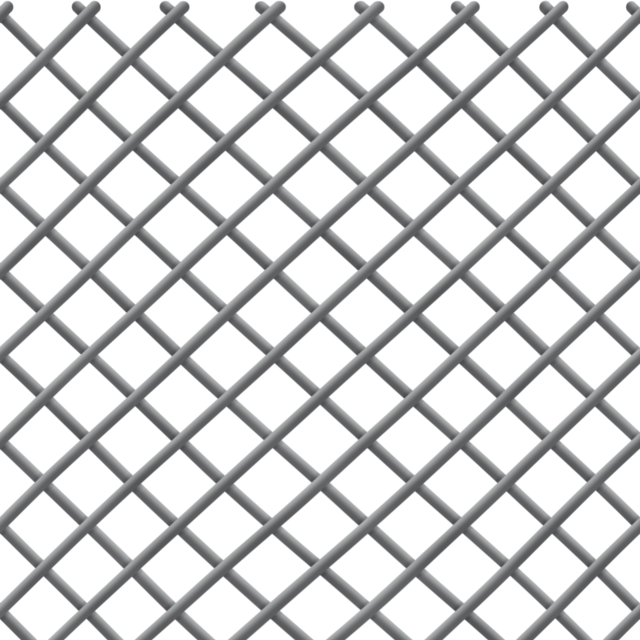
This pattern is drawn by a three.js fragment shader. Its source:

```glsl
#define COLS 7.0
#define ROWS 7.52
#define TOP_CROSSING 0.9766
#define WIRE_END 0.989
#define RADIUS 0.0092
#define EDGE_SOFT 0.0017
#define WOBBLE 0.0032
#define DARK_STEEL vec3(0.365, 0.367, 0.377)
#define LIGHT_STEEL vec3(0.67, 0.68, 0.68)

varying vec2 vUv;

float hash(vec2 p) {
  return fract(sin(dot(p, vec2(127.1, 311.7))) * 43758.55);
}

vec2 gradient(vec2 cell) {
  float angle = 6.28318 * hash(cell);
  return vec2(cos(angle), sin(angle));
}

float gradientNoise(vec2 p) {
  vec2 i = floor(p), f = fract(p);
  vec2 w = f * f * f * (f * (f * 6.0 - 15.0) + 10.0);
  vec2 e = vec2(1.0, 0.0);
  float low = mix(dot(gradient(i), f), dot(gradient(i + e.xy), f - e.xy), w.x);
  float high = mix(dot(gradient(i + e.yx), f - e.yx), dot(gradient(i + e.xx), f - e.xx), w.x);
  return mix(low, high, w.y);
}

// Spread the columns unevenly, most of all near the top and bottom
vec2 bendMesh(vec2 p) {
  float fromMiddle = 2.0 * p.y - 1.0;
  float bend = 0.003 + 0.010 * fromMiddle * fromMiddle;
  return p + vec2(bend * sin(6.28318 * p.x), 0.0);
}

// Nearest wire of one family: x = distance to its surface, y = height across it, z = wire index.
// slope is -1.0 for wires rising to the right and 1.0 for wires falling to the right.
vec3 nearestWire(vec2 p, float slope) {
  vec2 across = vec2(COLS, slope * ROWS);
  vec2 normal = normalize(across);
  float coord = dot(across, p - vec2(0.0, TOP_CROSSING));
  float index = floor(coord + 0.5);
  float offset = (coord - index) / length(across);
  offset += WOBBLE * gradientNoise(vec2(index * 3.7 + slope * 0.3, p.y * 6.0));

  // Rounded tip where the wire stops below the upper edge
  float axisY = p.y - offset * normal.y;
  float pastEnd = max(0.0, (axisY - WIRE_END) / normal.x);
  float radius = RADIUS * (0.96 + 0.08 * hash(vec2(index, slope)));
  return vec3(length(vec2(offset, pastEnd)) - radius, offset * slope / radius, index);
}

float coverage(float dist) {
  return 1.0 - smoothstep(-EDGE_SOFT, EDGE_SOFT, dist);
}

// Round bar lit from above, with slight changes of tone along its length
vec3 steel(vec3 wire, vec2 p) {
  float lit = smoothstep(-0.45, 1.0, wire.y);
  float tone = 0.06 * gradientNoise(vec2(wire.z * 5.3, p.y * 14.0));
  return mix(DARK_STEEL, LIGHT_STEEL, lit) + tone;
}

void main() {
  vec2 p = bendMesh(vUv);
  vec3 front = nearestWire(p, -1.0);
  vec3 back = nearestWire(p, 1.0);

  // Contact shadow of the front wires on the back wires
  float shadow = mix(0.84, 1.0, smoothstep(0.0, RADIUS, front.x));

  vec3 color = vec3(1.0);
  color = mix(color, steel(back, p) * shadow, coverage(back.x));
  color = mix(color, steel(front, p), coverage(front.x));
  gl_FragColor = vec4(color, 1.0);
}
```
